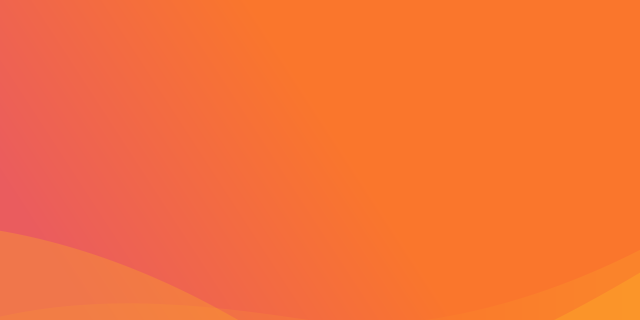
This background is drawn by a WebGL 1 fragment shader. Its source:

```glsl
precision highp float;
// A warm diagonal gradient from coral pink to orange, with translucent
// amber hills along the bottom edge. Each hill is the area under a low
// polynomial curve, blended over the gradient with a smoothed edge.

uniform vec2 u_resolution;

// Coverage of the area below a curve of the given height and slope.
float below(float y, float height, float slope) {
  float dist = (height - y) / sqrt(1.0 + slope * slope);
  return clamp(dist * u_resolution.y + 0.5, 0.0, 1.0);
}

// Area below a parabola that starts at x0 with a height, slope and bend.
float hill(vec2 p, float x0, float height, float slope, float bend) {
  float d = p.x - x0;
  return below(p.y, height + d * (slope + bend * d), slope + 2.0 * bend * d);
}

void main() {
  // Canvas units: height is 1, width is the aspect ratio.
  vec2 p = gl_FragCoord.xy / u_resolution.y;

  // Diagonal gradient
  vec3 coral = vec3(0.918, 0.36, 0.37);
  vec3 orange = vec3(0.98, 0.463, 0.172);
  float blend = clamp((p.x + 0.65 * p.y - 0.28) / 1.15, 0.0, 1.0);
  vec3 color = mix(coral, orange, blend);

  vec3 amber = vec3(0.985, 0.65, 0.155);

  // Large hill falling from the left side
  color = mix(color, amber, 0.35 * hill(p, 0.0, 0.279, -0.174, -0.27));

  // Shallow swell along the lower left
  float d = p.x - 0.4;
  float swell = 0.052 + d * d * (0.1 * d - 0.22);
  color = mix(color, amber, 0.16 * below(p.y, swell, d * (0.3 * d - 0.44)));

  // Two hills rising to the right side
  float rise = step(1.33, p.x) * hill(p, 1.33, 0.0, 0.148, 0.267);
  color = mix(color, amber, rise * mix(0.1, 0.28, smoothstep(1.33, 2.0, p.x)));
  float crest = step(1.7, p.x) * hill(p, 1.732, 0.0, 0.51, 0.16);
  color = mix(color, amber, 0.5 * crest);

  gl_FragColor = vec4(color, 1.0);
}
```
